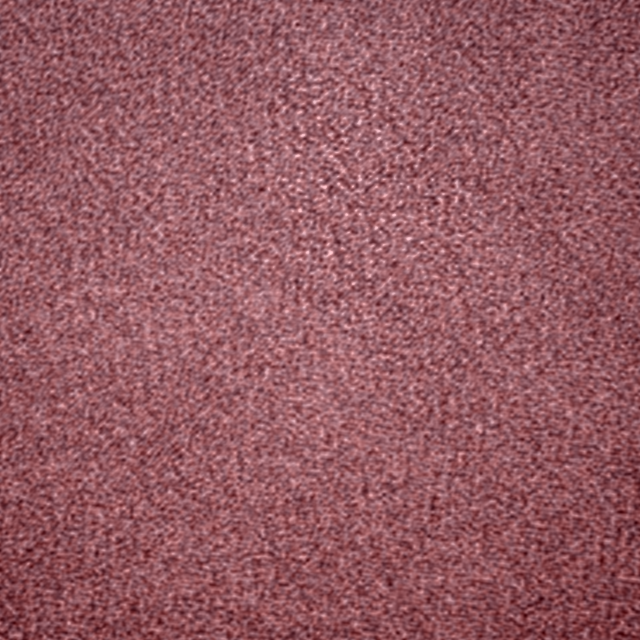
Give the GLSL for this texture, as a WebGL 2 fragment shader.

```glsl
#version 300 es
precision highp float;
// Fine-grained dusty rose felt, lit softly from above the centre.

uniform vec2 u_resolution;
out vec4 fragColor;

const vec3 FELT_COLOR = vec3(0.640, 0.410, 0.440);
const vec3 COOL_TINT = vec3(-0.30, 0.15, 0.30);
const vec2 LIGHT_CENTER = vec2(0.46, 0.59);
const vec2 SHEEN_CENTER = vec2(0.58, 0.71);

float hash(vec2 p) {
    return fract(sin(dot(p, vec2(127.1, 311.7))) * 43758.5453);
}

vec2 rotate(vec2 p, float angle) {
    float c = cos(angle), s = sin(angle);
    return vec2(c * p.x + s * p.y, c * p.y - s * p.x);
}

// Contribution of one lattice corner with a random gradient.
float cornerSlope(vec2 cell, vec2 offset) {
    float angle = 6.28318 * hash(cell);
    return dot(vec2(cos(angle), sin(angle)), offset);
}

// Gradient noise, centred on zero.
float gradientNoise(vec2 p) {
    vec2 cell = floor(p), f = fract(p);
    vec2 w = f * f * f * (f * (f * 6.0 - 15.0) + 10.0);
    vec2 e = vec2(1.0, 0.0);
    float low = mix(cornerSlope(cell, f), cornerSlope(cell + e.xy, f - e.xy), w.x);
    float high = mix(cornerSlope(cell + e.yx, f - e.yx), cornerSlope(cell + e.xx, f - e.xx), w.x);
    return mix(low, high, w.y);
}

// Value noise, centred on zero.
float valueNoise(vec2 p) {
    vec2 cell = floor(p), f = fract(p);
    vec2 w = f * f * (3.0 - 2.0 * f);
    vec2 e = vec2(1.0, 0.0);
    float low = mix(hash(cell), hash(cell + e.xy), w.x);
    float high = mix(hash(cell + e.yx), hash(cell + e.xx), w.x);
    return mix(low, high, w.y) - 0.5;
}

// Short fibres stretched along a direction.
float fibres(vec2 uv, float angle, vec2 density) {
    return gradientNoise(rotate(uv, angle) * density + 31.0);
}

// Fibres lean diagonally at upper left and lie flatter at lower right.
float feltGrain(vec2 uv) {
    float lean = 0.8 + 0.6 * (uv.x - uv.y) + 0.7 * gradientNoise(uv * 5.0);
    float blend = clamp(lean, 0.2, 1.4);
    float diagonal = fibres(uv, 0.75, vec2(98.0, 150.0));
    float flat_ = fibres(uv, -0.12, vec2(92.0, 148.0));
    float speck = valueNoise(uv * 185.0 + 7.0);
    return 0.29 * (diagonal * cos(blend) + flat_ * sin(blend)) + 0.21 * speck;
}

// Uneven wear at several coarse scales.
float mottling(vec2 uv) {
    float sum = 0.0, scale = 5.0, weight = 0.035;
    for (int i = 0; i < 3; i++) {
        sum += weight * gradientNoise(uv * scale + float(i) * 17.0);
        scale *= 2.7;
        weight *= 1.1;
    }
    return sum;
}

void main() {
    vec2 uv = gl_FragCoord.xy / u_resolution.y;
    vec2 fromLight = uv - LIGHT_CENTER;
    vec2 fromSheen = uv - SHEEN_CENTER;

    // Light falloff and a small glossy patch.
    float falloff = 0.32 * dot(fromLight, fromLight);
    float sheen = exp(-24.0 * dot(fromSheen, fromSheen));

    // Grain, with sparse glints on the brightest fibres.
    float grain = feltGrain(uv) * (1.0 + 0.25 * sheen);
    float glint = smoothstep(0.11, 0.24, grain) * (0.03 + 0.07 * sheen);
    float tone = grain + glint + mottling(uv) - falloff;

    // Fibre hue varies finely; the cloth is cooler near the top.
    float hue = 0.16 * valueNoise(uv * 120.0 + 53.0) + 0.05 * (uv.y - 0.5);
    vec3 color = FELT_COLOR + tone + COOL_TINT * hue;

    fragColor = vec4(clamp(color, 0.0, 1.0), 1.0);
}
```
